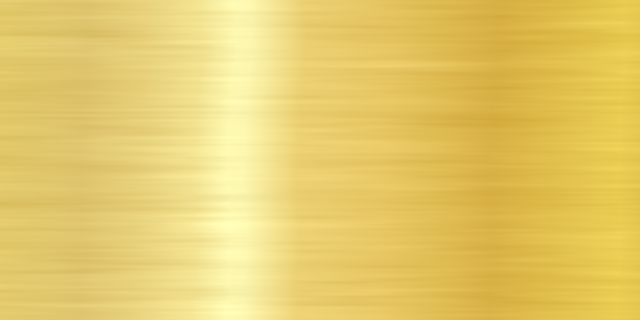
A Shadertoy shader for this texture:

```glsl
const int STOP_COUNT = 11;
const float BAND_LEAN = 0.012;        // sideways drift of the sheen from bottom to top
const float BAND_WAVER = 0.003;       // slow wobble of the sheen
const float STREAK_STRENGTH = 0.034;
const vec3 STREAK_TINT = vec3(0.80, 1.0, 1.15);
const vec2 BROAD_CELLS = vec2(2.5, 22.0);
const vec2 MEDIUM_CELLS = vec2(5.0, 54.0);
const vec2 FINE_CELLS = vec2(9.0, 112.0);

// Gold tones across the sheet: rgb, then horizontal position
const vec4 GOLD_STOPS[STOP_COUNT] = vec4[STOP_COUNT](
    vec4(0.89, 0.79, 0.42, 0.00),
    vec4(0.875, 0.77, 0.43, 0.13),
    vec4(0.91, 0.82, 0.48, 0.22),
    vec4(0.95, 0.89, 0.57, 0.31),
    vec4(0.99, 0.97, 0.69, 0.36),
    vec4(0.985, 0.96, 0.68, 0.385),
    vec4(0.92, 0.81, 0.44, 0.47),
    vec4(0.90, 0.775, 0.38, 0.61),
    vec4(0.85, 0.695, 0.27, 0.77),
    vec4(0.915, 0.80, 0.325, 0.97),
    vec4(0.90, 0.775, 0.31, 1.00));

vec3 hash3(vec2 cell) {
    vec3 p = fract(cell.xyx * vec3(0.1031, 0.1030, 0.0973));
    p += dot(p, p.yxz + 33.33);
    return fract((p.xxy + p.yzz) * p.zyx);
}

// Signed cellular noise: each cell scatters one soft light or dark spot
float cellularStreaks(vec2 p) {
    vec2 cell = floor(p);
    float sum = 0.0;
    for (int y = -1; y <= 1; y++) {
        for (int x = -1; x <= 1; x++) {
            vec2 neighbour = cell + vec2(x, y);
            vec3 random = hash3(neighbour);
            vec2 offset = neighbour + random.xy - p;
            float falloff = max(0.0, 1.0 - dot(offset, offset));
            sum += (2.0 * random.z - 1.0) * falloff * falloff;
        }
    }
    return sum;
}

vec3 goldGradient(float x) {
    vec3 colour = GOLD_STOPS[0].rgb;
    for (int i = 1; i < STOP_COUNT; i++) {
        vec4 left = GOLD_STOPS[i - 1];
        vec4 right = GOLD_STOPS[i];
        float blend = clamp((x - left.w) / (right.w - left.w), 0.0, 1.0);
        colour = mix(colour, right.rgb, blend);
    }
    return colour;
}

void mainImage(out vec4 fragColor, in vec2 fragCoord) {
    vec2 uv = fragCoord / iResolution.xy;

    // Brushed grain in three widths
    float grain = 0.35 * cellularStreaks(uv * BROAD_CELLS + 17.0)
                + 0.45 * cellularStreaks(uv * MEDIUM_CELLS + 53.0)
                + 0.50 * cellularStreaks(uv * FINE_CELLS + 91.0);

    // Leaning sheen, nudged sideways by the grain
    float waver = sin(uv.y * 9.0) + 0.5 * sin(uv.y * 23.0 + 1.7);
    float sheenX = uv.x - BAND_LEAN * (uv.y - 0.5) - BAND_WAVER * waver + 0.006 * grain;

    vec3 colour = goldGradient(sheenX) + STREAK_STRENGTH * grain * STREAK_TINT;
    fragColor = vec4(clamp(colour, 0.0, 1.0), 1.0);
}
```
